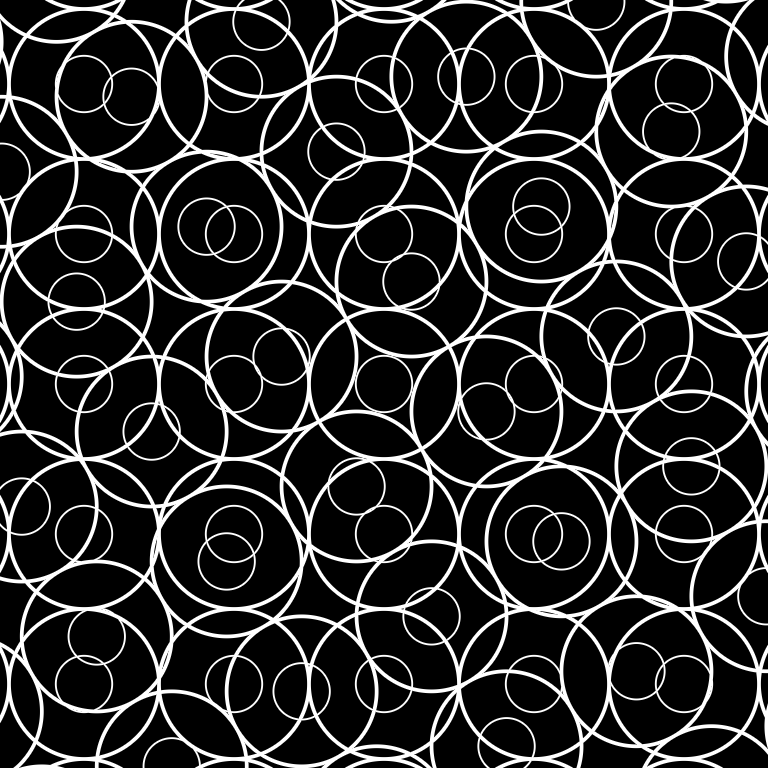
A WebGL 2 fragment shader for this pattern:

```glsl
#version 300 es
precision highp float;

// Two overlaid square lattices of white rings on black.
// Each cell holds a large ring touching its neighbours and a thin concentric one;
// the second lattice is turned and shifted by half a cell about the canvas centre.

uniform vec2 u_resolution;
out vec4 fragColor;

const float CELLS = 5.12;             // lattice cells across the canvas
const int LAYERS = 2;
const float LAYER_TURN = radians(30.0);
const float LAYER_SHIFT = 0.5;        // in cells, along both lattice axes

// Ring sizes, in cells
const float LARGE_RADIUS = 0.5;
const float LARGE_WIDTH = 0.025;
const float SMALL_RADIUS = 0.188;
const float SMALL_WIDTH = 0.0125;

const vec3 BACKGROUND = vec3(0.0);
const vec3 LINE_COLOR = vec3(1.0);

mat2 rotation(float angle) {
    float c = cos(angle), s = sin(angle);
    return mat2(c, -s, s, c);
}

// Signed distance to a stroked circle
float ringDistance(float dist, float radius, float width) {
    return abs(dist - radius) - 0.5 * width;
}

// Distance to the nearest ring of a lattice centred on integer points
float latticeDistance(vec2 p) {
    float dist = length(fract(p + 0.5) - 0.5);
    return min(ringDistance(dist, LARGE_RADIUS, LARGE_WIDTH),
               ringDistance(dist, SMALL_RADIUS, SMALL_WIDTH));
}

void main() {
    float side = min(u_resolution.x, u_resolution.y);
    vec2 p = (gl_FragCoord.xy - 0.5 * u_resolution) / side * CELLS;
    float pixel = CELLS / side;

    // Union of all layers
    float d = 1e3;
    for (int i = 0; i < LAYERS; i++) {
        float layer = float(i);
        vec2 q = rotation(layer * LAYER_TURN) * p + layer * LAYER_SHIFT;
        d = min(d, latticeDistance(q));
    }

    // One-pixel antialiased edge
    float coverage = clamp(0.5 - d / pixel, 0.0, 1.0);
    fragColor = vec4(mix(BACKGROUND, LINE_COLOR, coverage), 1.0);
}
```
